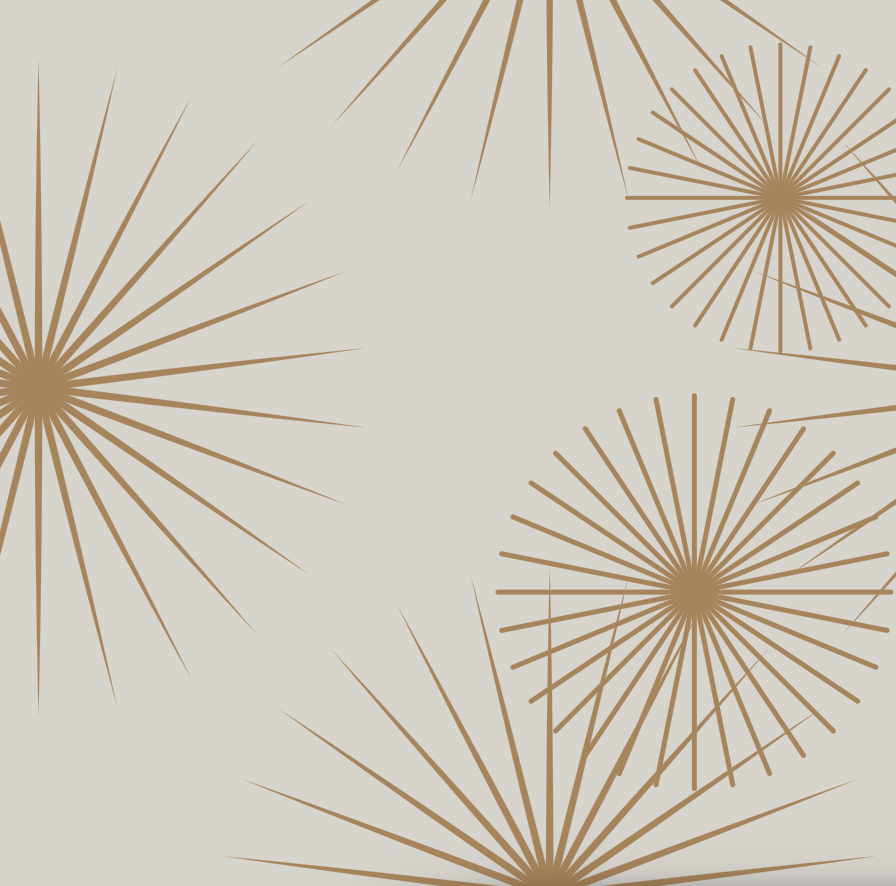
Give the GLSL for this pattern, as a Shadertoy shader.

```glsl
// Retro starburst wallpaper: large needle-rayed bursts on a staggered lattice,
// with two sizes of round-ended bursts between them. Each burst folds the plane
// into one angular sector, so a single ray shape draws all of its rays.

const float TAU = 6.2831853;
const vec3 PAPER = vec3(0.843, 0.831, 0.808);
const vec3 BRONZE = vec3(0.655, 0.520, 0.360);
const vec2 PERIOD = vec2(1.141, 1.134);   // repeat size, in canvas widths

// Offset from p to the nearest copy of a centre on the rectangular repeat
vec2 nearestCopy(vec2 p, vec2 centre) {
    vec2 q = p - centre;
    return q - PERIOD * round(q / PERIOD);
}

// Same, with an extra copy in the middle of every cell
vec2 nearestStaggered(vec2 p, vec2 centre) {
    vec2 a = nearestCopy(p, centre);
    vec2 b = nearestCopy(p, centre + 0.5 * PERIOD);
    return dot(a, a) < dot(b, b) ? a : b;
}

// Rotate q onto its closest ray: x runs along the ray, y across it
vec2 foldRays(vec2 q, float rayCount) {
    float sector = TAU / rayCount;
    float angle = atan(q.x, q.y);
    angle -= sector * round(angle / sector);
    return length(q) * vec2(cos(angle), sin(angle));
}

// Rays that thin out to a sharp point; coverage is the overlap with a pixel
float needleBurst(vec2 q, float rayCount, float radius, float halfWidth, float pixel) {
    vec2 ray = foldRays(q, rayCount);
    float along = min(ray.x / radius, 1.0);
    float width = halfWidth * (1.0 - along * along);
    float low = max(ray.y - 0.5 * pixel, -width);
    float high = min(ray.y + 0.5 * pixel, width);
    return clamp((high - low) / pixel, 0.0, 1.0);
}

// Rays of even thickness with round ends
float roundBurst(vec2 q, float rayCount, float radius, float halfWidth, float pixel) {
    vec2 ray = foldRays(q, rayCount);
    ray.x -= clamp(ray.x, 0.0, radius - halfWidth);
    return clamp(0.5 - (length(ray) - halfWidth) / pixel, 0.0, 1.0);
}

// Soft shadow rising from the lower edge, stronger to the right
float edgeShadow(vec2 p) {
    return 0.15 * exp(-p.y / 0.014) * smoothstep(0.34, 0.66, p.x);
}

void mainImage(out vec4 fragColor, in vec2 fragCoord) {
    vec2 p = fragCoord / iResolution.x;
    float pixel = 1.15 / iResolution.x;

    // Bursts share one ink, so the strongest coverage wins
    float ink = needleBurst(nearestStaggered(p, vec2(0.043, 0.556)), 26.0, 0.369, 0.0042, pixel);
    ink = max(ink, roundBurst(nearestCopy(p, vec2(0.871, 0.768)), 32.0, 0.1735, 0.0022, pixel));
    ink = max(ink, roundBurst(nearestCopy(p, vec2(0.775, 0.328)), 32.0, 0.2220, 0.0028, pixel));

    vec3 colour = mix(PAPER, BRONZE, ink) * (1.0 - edgeShadow(p));
    fragColor = vec4(colour, 1.0);
}
```
